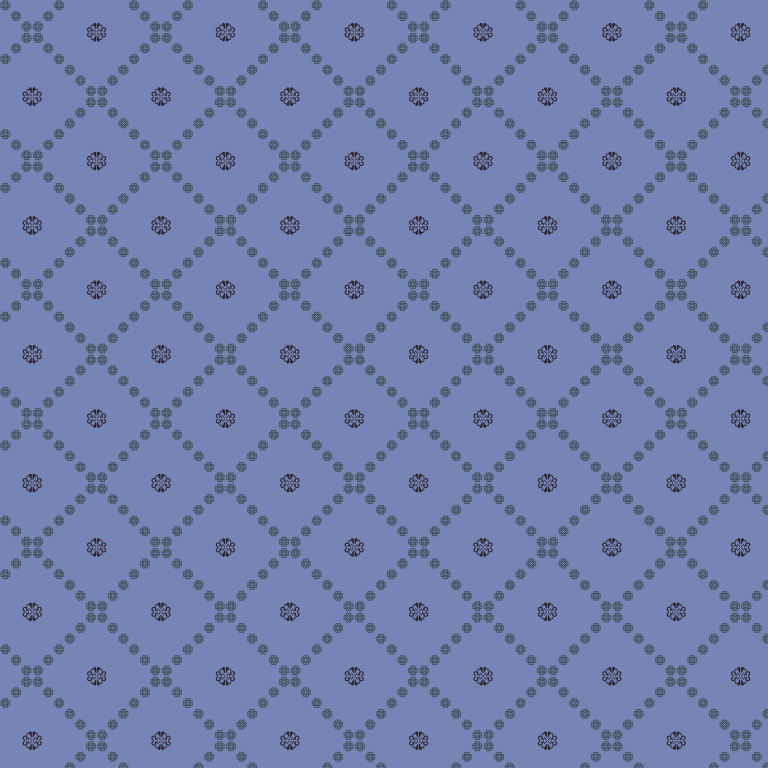
This pattern is drawn by a Shadertoy shader. Its source:

```glsl
float segment(vec2 p, vec2 a, vec2 b) {
    vec2 d = b - a;
    return length(p - a - d * clamp(dot(p - a, d) / dot(d, d), 0.0, 1.0));
}

float cover(float dist, float soft) {
    return 1.0 - smoothstep(-soft, soft, dist);
}

// Four finely outlined hearts pointing to the centre, within radius 1
vec3 bead(vec3 ground, vec2 p, float soft) {
    vec2 q = abs(p);
    q = vec2(max(q.x, q.y), min(q.x, q.y));
    float lobe = length(q - vec2(0.70, 0.27)) - 0.23;
    float stem = segment(q, vec2(0.20, 0.04), vec2(0.52, 0.39));
    float outline = min(abs(lobe) - 0.045, stem - 0.04);
    // The outline breaks where the two lobes of a heart meet
    outline = max(outline, 0.08 - length(q - vec2(0.62, 0.0)));
    vec3 col = mix(ground, vec3(0.43, 0.50, 0.61), cover(min(lobe, stem - 0.1), soft));
    return mix(col, vec3(0.13, 0.16, 0.14), cover(outline, soft));
}

// Side scrolls, solid upper and lower fans with hooks, and a crossed centre
float medallion(vec2 p) {
    vec2 q = abs(p);
    vec2 s = q - vec2(0.73, 0.27);
    float scroll = abs(length(s) - 0.19) - 0.06;
    scroll = max(scroll, 0.06 - segment(s, vec2(0.0), vec2(-0.1, -0.3)));
    float curl = segment(q, vec2(0.38, 0.08), vec2(0.58, 0.38)) - 0.05;
    float along = clamp((q.y - 0.34) / 0.46, 0.0, 1.0);
    float fan = segment(q, vec2(0.07, 0.34), vec2(0.19, 0.80)) - mix(0.03, 0.15, along);
    fan = max(fan, 0.035 - q.x);
    vec2 h = q - vec2(0.43, 0.62);
    float hook = max(abs(length(h) - 0.12) - 0.045, -h.x - h.y - 0.05);
    float cross = segment(q, vec2(0.08), vec2(0.32)) - 0.04;
    return min(min(min(scroll, curl), min(fan, hook)), cross);
}

vec3 pattern(vec2 p, float pixel) {
    vec3 ground = vec3(0.458, 0.527, 0.713);
    vec2 cell = floor(p);
    vec2 local = p - cell - 0.5;

    // Medallions alternate with the crossings of the trellis
    if (mod(cell.x + cell.y, 2.0) > 0.5) {
        float dist = medallion(local / 0.152);
        return mix(ground, vec3(0.19, 0.14, 0.18), cover(dist, pixel / 0.152));
    }

    // Beads run along both diagonals, six to a cell; the inner four spread apart
    vec2 grid = abs(local) * 6.0;
    vec2 slot = floor(grid);
    if (slot.x != slot.y) return ground;
    float centre = slot.x < 0.5 ? 0.53 : 0.5;
    return bead(ground, (grid - slot - centre) / 0.47, pixel * 6.0 / 0.47);
}

void mainImage(out vec4 fragColor, in vec2 fragCoord) {
    float scale = 11.925 / iResolution.y;
    vec3 sum = vec3(0.0);

    // Average a 4 by 4 grid of samples; rows are counted from the top
    for (int i = 0; i < 16; i++) {
        vec2 jitter = (vec2(i % 4, i / 4) + 0.5) / 4.0 - 0.5;
        vec2 pos = fragCoord + jitter;
        sum += pattern(vec2(pos.x, iResolution.y - pos.y) * scale, scale * 0.2);
    }
    fragColor = vec4(sum / 16.0, 1.0);
}
```
